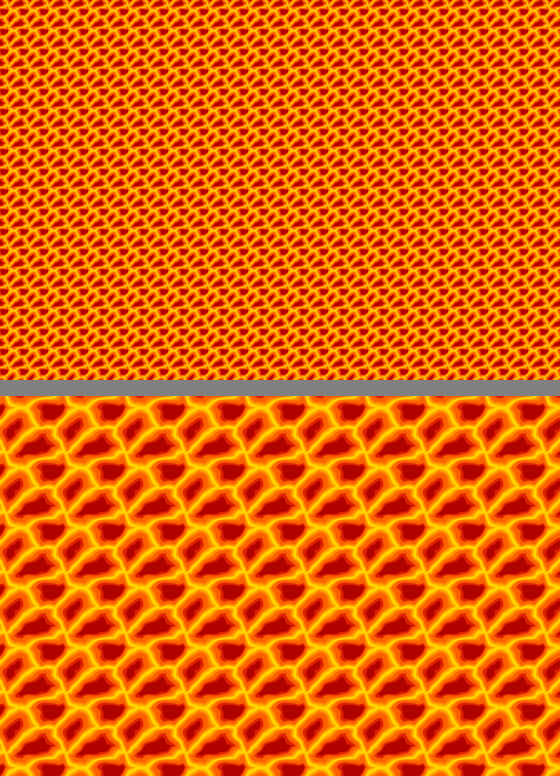
Top, the full canvas; bottom, a detail of the centre.
This pattern is drawn by a Shadertoy shader. Its source:

```glsl
#define REPEATS vec2(28.0, 19.0)
#define SEEDS 3
#define FIRST_SEED vec2(0.18, 0.35)
#define SEED_STEP vec2(0.37, -0.26)
#define CELL_STRETCH vec2(1.0, 1.25)
#define WARP 0.20
#define FINE_WARP 0.07
#define BLOB_VARIATION 0.75

float hash(vec2 p) {
    return fract(sin(dot(p, vec2(127.1, 311.7))) * 43758.5453);
}

// Value noise that wraps after one tile of n lattice cells
float tileNoise(vec2 p, float n, float salt) {
    p *= n;
    vec2 i = floor(p), f = fract(p);
    f = f * f * (3.0 - 2.0 * f);
    vec2 a = mod(i, n) + salt, b = mod(i + 1.0, n) + salt;
    return mix(mix(hash(a), hash(vec2(b.x, a.y)), f.x),
               mix(hash(vec2(a.x, b.y)), hash(b), f.x), f.y);
}

vec2 warpNoise(vec2 p, float n, float salt) {
    return vec2(tileNoise(p, n, salt), tileNoise(p, n, salt + 19.0)) - 0.5;
}

// Vector from p to a seed in one of the nine surrounding tiles
vec2 toSeed(vec2 p, int k) {
    int tile = k / SEEDS;
    vec2 seed = fract(FIRST_SEED + SEED_STEP * float(k % SEEDS));
    vec2 offset = vec2(tile % 3 - 1, tile / 3 - 1);
    return (seed + offset - p) * CELL_STRETCH;
}

// Distance to the closest border between cells
float crackDistance(vec2 p) {
    vec2 nearest = vec2(9.0);
    for (int k = 0; k < 9 * SEEDS; k++) {
        vec2 d = toSeed(p, k);
        if (dot(d, d) < dot(nearest, nearest)) nearest = d;
    }
    float edge = 9.0;
    for (int k = 0; k < 9 * SEEDS; k++) {
        vec2 d = toSeed(p, k), across = d - nearest;
        if (dot(across, across) > 0.0001)
            edge = min(edge, dot(0.5 * (d + nearest), normalize(across)));
    }
    return edge;
}

// Glowing crack to dark crust, in soft bands
vec3 lavaRamp(float d) {
    vec3 c = vec3(1.00, 0.84, 0.00);
    c = mix(c, vec3(1.00, 0.66, 0.00), smoothstep(0.020, 0.032, d));
    c = mix(c, vec3(1.00, 0.53, 0.00), smoothstep(0.044, 0.056, d));
    c = mix(c, vec3(0.99, 0.38, 0.00), smoothstep(0.072, 0.086, d));
    c = mix(c, vec3(0.87, 0.13, 0.01), smoothstep(0.140, 0.154, d));
    return mix(c, vec3(0.69, 0.01, 0.00), smoothstep(0.188, 0.202, d));
}

vec3 lava(vec2 p) {
    vec2 tile = fract(p);
    vec2 warped = tile + WARP * warpNoise(tile, 4.0, 3.0)
                       + FINE_WARP * warpNoise(tile, 9.0, 7.0);
    float d = crackDistance(fract(warped));
    float lump = tileNoise(tile, 5.0, 31.0) - 0.5;
    return lavaRamp(d * (1.0 + BLOB_VARIATION * lump));
}

void mainImage(out vec4 fragColor, in vec2 fragCoord) {
    // Four samples per pixel smooth the thin cracks
    vec3 color = vec3(0.0);
    for (int i = 0; i < 4; i++) {
        vec2 jitter = vec2(i % 2, i / 2) * 0.5 - 0.25;
        color += lava((fragCoord + jitter) / iResolution.xy * REPEATS);
    }
    fragColor = vec4(color * 0.25, 1.0);
}
```
